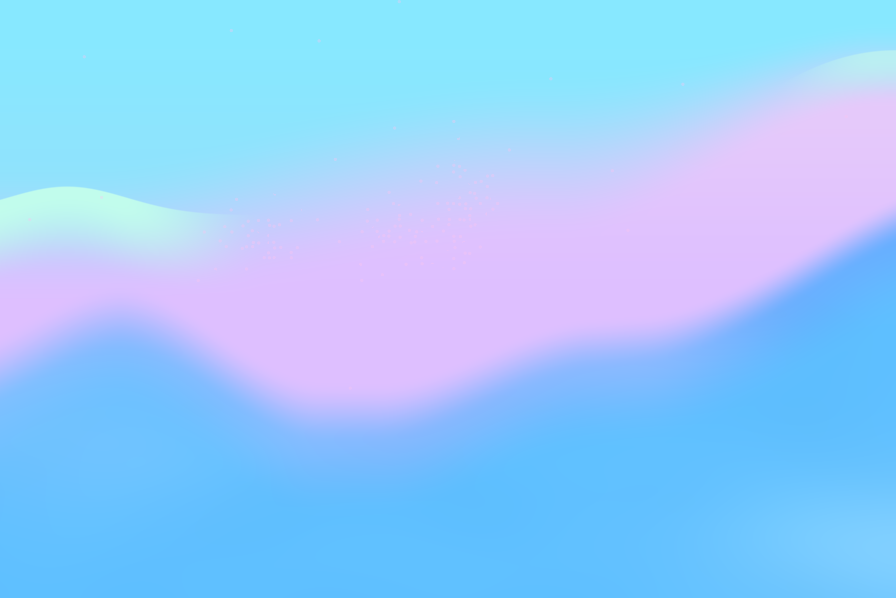
A WebGL 2 fragment shader for this background:

```glsl
#version 300 es
precision highp float;
// Soft pastel waves: cyan sky, mint crests, a pink ribbon and a blue sea.
uniform vec2 u_resolution;
out vec4 fragColor;

float hash(vec2 p) {
    p = fract(p * vec2(0.1031, 0.1137));
    p += dot(p, p.yx + 33.33);
    return fract((p.x + p.y) * p.x * 7.13);
}

float gradientDot(vec2 cell, vec2 offset) {
    float angle = 6.2832 * hash(cell);
    return dot(vec2(cos(angle), sin(angle)), offset);
}

float gradientNoise(vec2 p) {
    vec2 i = floor(p), f = fract(p);
    vec2 s = f * f * f * (f * (f * 6.0 - 15.0) + 10.0);
    vec2 e = vec2(0.0, 1.0);
    return mix(mix(gradientDot(i, f), gradientDot(i + e.yx, f - e.yx), s.x),
               mix(gradientDot(i + e, f - e), gradientDot(i + 1.0, f - 1.0), s.x), s.y);
}

// Round falloff around a centre, with a radius for each axis
float glow(vec2 p, vec2 centre, vec2 radius) {
    vec2 d = (p - centre) / radius;
    return exp(-dot(d, d));
}

// Height of the border between sky and ribbon
float ribbonTop(float x) {
    return 0.61 + 0.125 * smoothstep(0.1, 0.6, x) + 0.155 * smoothstep(0.62, 0.98, x);
}

// Height of the border between ribbon and sea
float ribbonBottom(float x) {
    return 0.36 + 0.11 * smoothstep(-0.06, 0.14, x) - 0.16 * smoothstep(0.13, 0.36, x)
         + 0.11 * smoothstep(0.42, 0.66, x) + 0.02 * smoothstep(0.6, 0.82, x)
         + 0.23 * smoothstep(0.72, 1.1, x);
}

// Mint band: crisp at the crest, fading downward
float crestBand(float y, float crest, float fade) {
    float pixel = 1.0 / u_resolution.y;
    float depth = crest - y;
    return smoothstep(-pixel, pixel, depth) * (1.0 - smoothstep(0.01, fade, depth));
}

// Tiny scattered dots, gathered in three loose clusters
float specks(vec2 uv) {
    vec2 grid = uv * vec2(u_resolution.x / u_resolution.y, 1.0) * 110.0;
    vec2 cell = floor(grid);
    vec2 jitter = 0.3 + 0.4 * vec2(hash(cell + 17.0), hash(cell + 71.0));
    float blur = 110.0 / u_resolution.y;
    float dotMask = 1.0 - smoothstep(0.3 - 0.5 * blur, 0.3 + 0.5 * blur,
                                     length(fract(grid) - jitter));
    float density = glow(uv, vec2(0.515, 0.66), vec2(0.025, 0.07))
                  + glow(uv, vec2(0.45, 0.6), vec2(0.04, 0.04))
                  + glow(uv, vec2(0.275, 0.6), vec2(0.035, 0.04));
    return dotMask * step(hash(cell), 0.4 * density);
}

void main() {
    vec2 uv = gl_FragCoord.xy / u_resolution;
    float x = uv.x, y = uv.y;

    // Sky into ribbon
    vec3 sky = mix(vec3(0.56, 0.89, 0.99), vec3(0.53, 0.91, 1.0), smoothstep(0.7, 0.95, y));
    vec3 pink = mix(vec3(0.87, 0.75, 1.0), vec3(0.9, 0.79, 0.98), smoothstep(0.5, 0.85, y));
    float spread = mix(0.12, 0.145, smoothstep(0.1, 0.4, x)) - 0.07 * smoothstep(0.62, 0.95, x);
    float top = ribbonTop(x);
    vec3 color = mix(pink, sky, smoothstep(top - spread, top + spread, y));

    // Mint crests at both sides
    float leftCrest = 0.64 + 0.048 * glow(vec2(x, 0.0), vec2(0.075, 0.0), vec2(0.095, 1.0));
    float leftMint = crestBand(y, leftCrest, 0.14) * (1.0 - smoothstep(0.13, 0.3, x));
    color = mix(color, vec3(0.77, 1.0, 0.92), 0.92 * leftMint);
    float rightCrest = 0.916 - 3.5 * (1.0 - x) * (1.0 - x);
    float rightMint = crestBand(y, rightCrest, 0.09) * smoothstep(0.86, 0.98, x);
    color = mix(color, vec3(0.74, 0.95, 0.94), 0.85 * rightMint);

    color = mix(color, vec3(0.98, 0.77, 0.94), 0.35 * specks(uv));

    // Sea, periwinkle along the border and brighter in places
    float depth = ribbonBottom(x) - y;
    vec3 shore = mix(vec3(0.56, 0.72, 1.0), vec3(0.41, 0.68, 1.0), smoothstep(0.7, 0.95, x));
    vec3 sea = mix(shore, vec3(0.37, 0.75, 1.0), smoothstep(0.0, 0.18, depth));
    sea = mix(sea, vec3(0.47, 0.77, 1.0), 0.7 * glow(uv, vec2(0.08, 0.27), vec2(0.22, 0.13)));
    sea = mix(sea, vec3(0.5, 0.81, 1.0), glow(uv, vec2(1.02, 0.08), vec2(0.22, 0.13)));
    sea += 0.015 * gradientNoise(uv * vec2(5.0, 7.0));
    float softness = mix(0.06, 0.042, smoothstep(0.0, 0.9, x));
    color = mix(color, sea, smoothstep(-softness, softness, depth));

    fragColor = vec4(color, 1.0);
}
```
